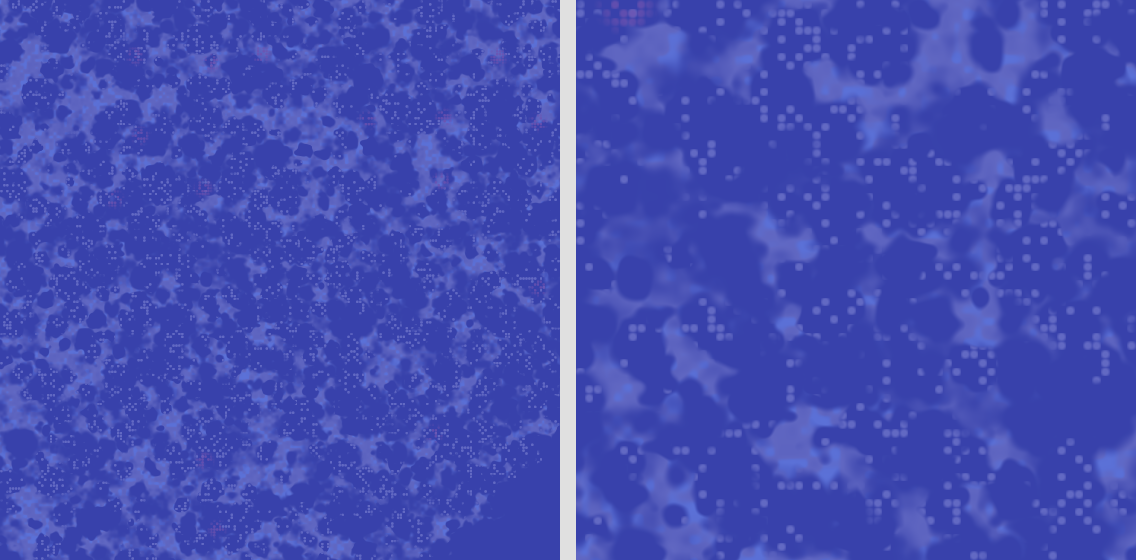
Left, the full canvas; right, a detail of the centre.
Reproduce this texture procedurally as a WebGL 2 fragment shader.

```glsl
#version 300 es
precision highp float;

uniform vec2 u_resolution;
out vec4 fragColor;

const vec3 DEEP_BLUE = vec3(0.218, 0.256, 0.670);
const vec3 PALE_VIOLET = vec3(0.395, 0.420, 0.770);
const vec3 BRIGHT_BLUE = vec3(0.360, 0.445, 0.845);
const vec3 MAUVE = vec3(0.430, 0.320, 0.690);

const float DOT_GRID = 192.0;      // speckle cells across the canvas
const float DOT_SHARE = 0.24;      // filled share of speckle cells
const float PATCH_SCALE = 34.0;    // soft pale patches
const float SPECKLED_SHARE = 0.52; // discs that carry speckles
const float FIRST_CELLS = 17.0;    // cells of the coarsest disc layer
const float LAYER_GROWTH = 1.55;
const int LAYERS = 3;
const float MAUVE_CELLS = 7.0;
const float MAUVE_SHARE = 0.36;
const float CORNER_REACH = 0.22;   // size of the plain lower right corner

float hash(vec2 p) {
    return fract(sin(dot(p, vec2(127.1, 311.7))) * 43758.545);
}

vec2 hash2(vec2 p) {
    return vec2(hash(p), hash(p + 57.3));
}

float noise(vec2 p) {
    vec2 i = floor(p);
    vec2 f = fract(p);
    f = f * f * (3.0 - 2.0 * f);
    float low = mix(hash(i), hash(i + vec2(1, 0)), f.x);
    float high = mix(hash(i + vec2(0, 1)), hash(i + vec2(1, 1)), f.x);
    return mix(low, high, f.y);
}

float fbm(vec2 p) {
    return 0.55 * noise(p) + 0.3 * noise(p * 2.1 + 9.2) + 0.15 * noise(p * 4.3 + 3.7);
}

// Round grains on a fine lattice, filled at random
float speckle(vec2 uv, float share) {
    vec2 g = uv * DOT_GRID;
    float grain = smoothstep(0.72, 0.22, length(fract(g) - 0.5));
    return grain * step(1.0 - share, hash(floor(g) + 11.0));
}

// Covers pale patches (x) with dark discs, some of them speckled (y)
vec2 layDiscs(vec2 uv, vec2 state, float cells, float seed, float grains) {
    vec2 p = uv * cells;
    float ragged = (noise(uv * 110.0 + seed) - 0.5) * 0.012 * cells;
    for (int y = -1; y <= 1; y++) {
        for (int x = -1; x <= 1; x++) {
            vec2 id = floor(p) + vec2(x, y);
            vec2 key = id + seed;
            float density = 0.3 + 0.5 * noise(id / cells * 6.0 + 4.0);
            if (hash(key + 3.1) > density) continue;
            float radius = mix(0.24, 0.58, hash(key + 8.7));
            float soft = cells * mix(0.002, 0.006, hash(key + 5.9));
            float d = length(p - id - hash2(key)) + ragged;
            float cover = 1.0 - smoothstep(radius - soft, radius + soft, d);
            float speckled = step(hash(key + 21.4), SPECKLED_SHARE);
            state = mix(state, vec2(0.0, grains * speckled), cover);
        }
    }
    return state;
}

// Sparse small clusters of mauve grains
float mauveClusters(vec2 uv) {
    vec2 p = uv * MAUVE_CELLS;
    vec2 id = floor(p);
    vec2 center = id + 0.2 + 0.6 * hash2(id + 71.0);
    float cluster = 1.0 - smoothstep(0.05, 0.15, length(p - center));
    return cluster * step(hash(id + 33.0), MAUVE_SHARE);
}

void main() {
    vec2 uv = gl_FragCoord.xy / u_resolution;

    // Soft pale ground, then dark discs from coarse to fine
    float pale = smoothstep(0.22, 0.6, fbm(uv * PATCH_SCALE));
    float grains = speckle(uv, DOT_SHARE);
    vec2 state = vec2(pale, 0.0);
    float cells = FIRST_CELLS;
    for (int i = 0; i < LAYERS; i++) {
        state = layDiscs(uv, state, cells, float(i) * 37.0 + 5.0, grains);
        cells *= LAYER_GROWTH;
    }

    // Plain corner with a ragged border
    float border = 1.0 - uv.x + uv.y + (fbm(uv * 28.0) - 0.5) * 0.14;
    state *= smoothstep(CORNER_REACH - 0.006, CORNER_REACH + 0.006, border);

    // Fine mottling of the pale parts
    float mottle = noise(uv * DOT_GRID * 0.8);
    vec3 paleColor = mix(PALE_VIOLET, BRIGHT_BLUE, smoothstep(0.5, 0.85, mottle));
    float paleAmount = state.x * mix(0.78, 1.0, mottle);

    vec3 color = mix(DEEP_BLUE, paleColor, paleAmount);
    color = mix(color, PALE_VIOLET, state.y * 0.95);
    color = mix(color, MAUVE, mauveClusters(uv) * speckle(uv + 0.37, 0.5) * 0.75);
    fragColor = vec4(color, 1.0);
}
```
